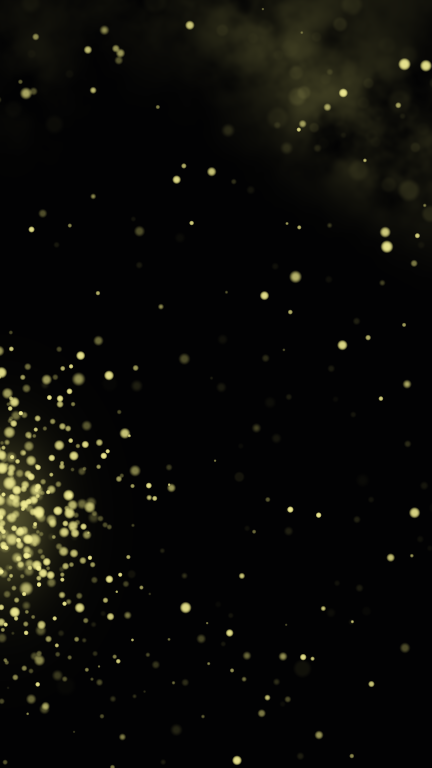
Write a Shadertoy shader that draws this background.

```glsl
// Golden dust: a dense swarm of sparks at lower left, a dim cloud at upper right, stray motes between.

const vec3 NIGHT = vec3(0.006, 0.006, 0.010);
const vec3 GOLD = vec3(0.97, 0.95, 0.46);

// Soft elliptical area, in units of the canvas width
struct Region { vec2 center; vec2 radii; float angle; };

vec3 hash3(vec2 p) {
    vec3 q = vec3(dot(p, vec2(127.1, 311.7)), dot(p, vec2(269.5, 183.3)), dot(p, vec2(419.2, 371.9)));
    return fract(sin(q) * 43758.5453);
}

float valueNoise(vec2 p) {
    vec2 i = floor(p), f = fract(p);
    f = f * f * (3.0 - 2.0 * f);
    float low = mix(hash3(i).x, hash3(i + vec2(1, 0)).x, f.x);
    float high = mix(hash3(i + vec2(0, 1)).x, hash3(i + vec2(1, 1)).x, f.x);
    return mix(low, high, f.y);
}

float fbm(vec2 p) {
    float sum = 0.0, gain = 0.5;
    for (int i = 0; i < 4; i++) {
        sum += gain * valueNoise(p);
        p = mat2(1.6, 1.2, -1.2, 1.6) * p + 7.3;
        gain *= 0.5;
    }
    return sum;
}

// Gaussian weight of a region: 1 at its center, fading to 0
float falloff(vec2 p, Region r) {
    vec2 d = p - r.center;
    float c = cos(r.angle), s = sin(r.angle);
    d = vec2(c * d.x + s * d.y, c * d.y - s * d.x) / r.radii;
    return exp(-dot(d, d));
}

// Jittered grid of round motes; the region sets how likely each cell is filled.
// size = smallest and largest radius, glow = dimmest and brightest level,
// core = fraction of the radius that stays fully lit
float motes(vec2 p, Region area, float cell, float density, vec2 size, vec2 glow, float core, float seed) {
    vec2 home = floor(p / cell);
    float light = 0.0;
    for (int y = -1; y <= 1; y++)
    for (int x = -1; x <= 1; x++) {
        vec2 id = home + vec2(x, y);
        vec3 place = hash3(id + seed);
        vec3 look = hash3(id + seed + 53.7);
        vec2 spot = (id + place.xy) * cell;
        float present = step(place.z, density * falloff(spot, area));
        float radius = mix(size.x, size.y, look.x * look.x);
        float level = mix(glow.x, glow.y, look.y * look.y);
        light += present * level * (1.0 - smoothstep(radius * core, radius, length(p - spot)));
    }
    return light;
}

void mainImage(out vec4 fragColor, in vec2 fragCoord) {
    vec2 p = fragCoord / iResolution.x;

    Region swarm = Region(vec2(0.0, 0.57), vec2(0.20, 0.28), 0.0);
    Region heart = Region(vec2(0.01, 0.58), vec2(0.10, 0.15), 0.0);
    Region trail = Region(vec2(0.28, 0.36), vec2(0.42, 0.27), -0.5);
    Region cloud = Region(vec2(0.82, 1.52), vec2(0.34, 0.14), -0.62);
    Region wisp = Region(vec2(0.04, 1.61), vec2(0.12, 0.14), 0.0);
    Region canopy = Region(vec2(0.65, 1.80), vec2(0.62, 0.15), 0.0);
    Region drift = Region(vec2(0.85, 0.85), vec2(0.45, 0.80), 0.0);
    Region everywhere = Region(vec2(0.5, 0.9), vec2(2.0, 3.0), 0.0);

    // Haze: mottled cloud, its outer veils, and the glow behind the swarm
    float mottle = smoothstep(0.15, 0.8, fbm(p * 9.0));
    float light = mottle * (0.19 * falloff(p, cloud) + 0.05 * falloff(p, wisp) + 0.06 * falloff(p, canopy));
    light += 0.20 * falloff(p, heart) + 0.025 * falloff(p, swarm);

    // Large blurred discs inside the cloud
    light += motes(p, cloud, 0.05, 0.9, vec2(0.014, 0.034), vec2(0.01, 0.06), 0.5, 11.0);
    light += motes(p, wisp, 0.06, 0.6, vec2(0.012, 0.028), vec2(0.01, 0.05), 0.4, 17.0);

    // Swarm: overlapping layers of bright sparks
    for (int i = 0; i < 3; i++) {
        float seed = 23.0 + 19.0 * float(i);
        light += motes(p, swarm, 0.032, 0.9, vec2(0.006, 0.016), vec2(0.20, 1.7), 0.25, seed);
    }
    light += motes(p, heart, 0.026, 0.9, vec2(0.010, 0.019), vec2(0.5, 1.6), 0.2, 97.0);

    // Trail: smaller sparks thinning out to the right
    light += motes(p, trail, 0.055, 0.45, vec2(0.004, 0.013), vec2(0.06, 1.0), 0.1, 131.0);
    light += motes(p, trail, 0.070, 0.35, vec2(0.008, 0.017), vec2(0.04, 0.25), 0.2, 149.0);

    // Stray motes: dim blurred ones on the right, rare sharp ones all over
    light += motes(p, drift, 0.09, 0.45, vec2(0.009, 0.020), vec2(0.02, 0.12), 0.2, 167.0);
    light += motes(p, everywhere, 0.17, 0.40, vec2(0.004, 0.015), vec2(0.12, 1.2), 0.0, 181.0);

    // Soft exposure; the brightest cores turn paler
    float tone = 1.0 - exp(-1.7 * light);
    vec3 color = NIGHT + GOLD * tone;
    color.b += 0.14 * tone * tone;
    fragColor = vec4(min(color, 1.0), 1.0);
}
```
